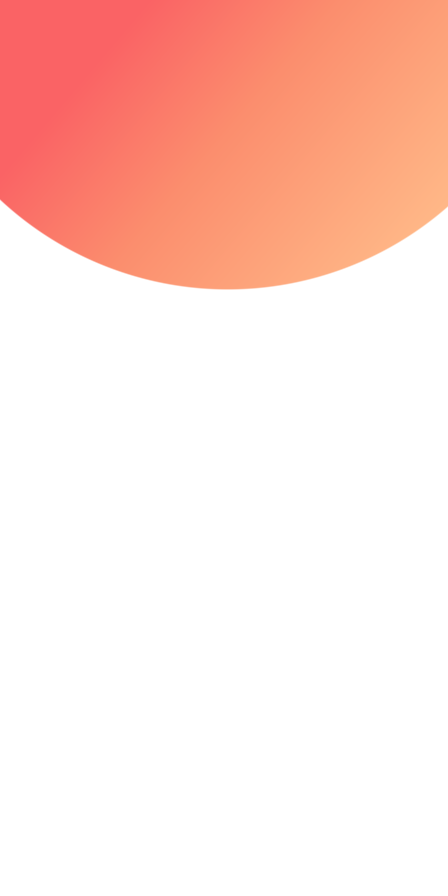
Give the GLSL for this background, as a Shadertoy shader.

```glsl
#define DISC_CENTER vec2(0.5085, -0.099)
#define DISC_RADIUS 0.745
#define GRADIENT_AXIS vec2(1.0, 0.85)
#define GRADIENT_START 0.339
#define GRADIENT_MIDDLE 0.76
#define GRADIENT_END 1.39
#define CORAL vec3(0.98, 0.39, 0.395)
#define SALMON vec3(0.985, 0.555, 0.43)
#define PEACH vec3(1.0, 0.72, 0.53)
#define PAPER vec3(1.0)

// Diagonal three-stop gradient, flat before the first stop
vec3 discColor(vec2 p) {
    float along = dot(p, GRADIENT_AXIS);
    float warm = clamp((along - GRADIENT_START) / (GRADIENT_MIDDLE - GRADIENT_START), 0.0, 1.0);
    float light = clamp((along - GRADIENT_MIDDLE) / (GRADIENT_END - GRADIENT_MIDDLE), 0.0, 1.0);
    return mix(mix(CORAL, SALMON, warm), PEACH, light);
}

float circleDistance(vec2 p, vec2 center, float radius) {
    return length(p - center) - radius;
}

void mainImage(out vec4 fragColor, in vec2 fragCoord) {
    // Canvas widths, measured down from the top left corner
    vec2 p = vec2(fragCoord.x, iResolution.y - fragCoord.y) / iResolution.x;

    // Large disc hanging over the top edge
    float pixel = 1.0 / iResolution.x;
    float edge = circleDistance(p, DISC_CENTER, DISC_RADIUS);
    float coverage = 1.0 - smoothstep(-pixel, pixel, edge);

    fragColor = vec4(mix(PAPER, discColor(p), coverage), 1.0);
}
```
